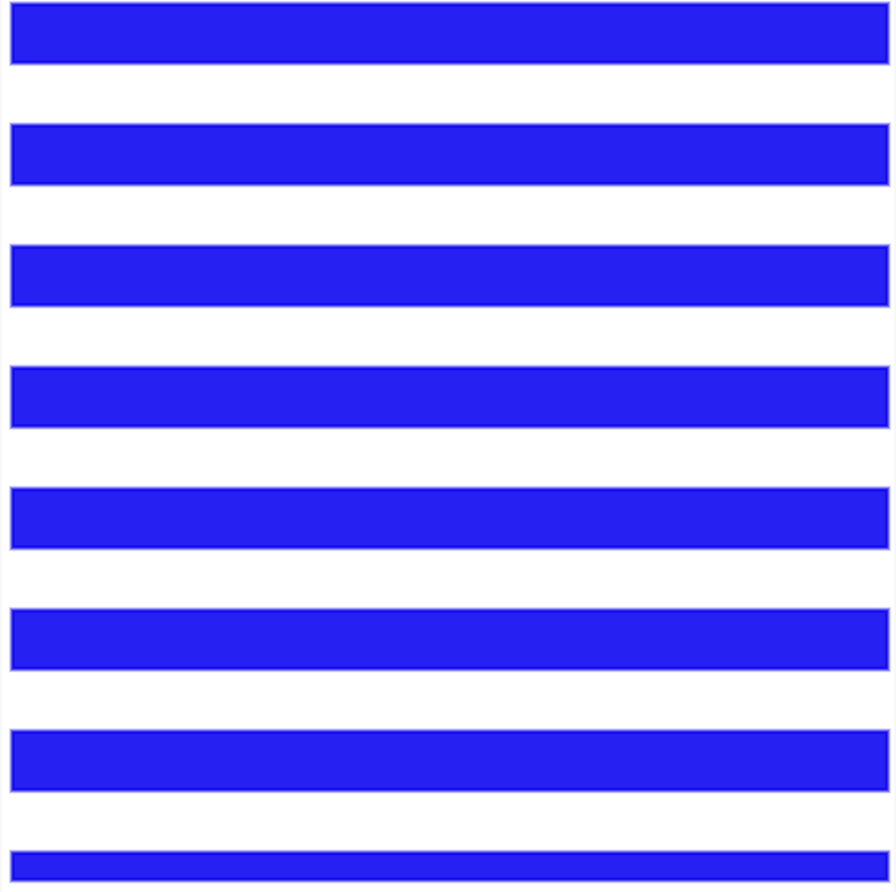
This pattern is drawn by a Shadertoy shader. Its source:

```glsl
// Broad blue horizontal bars on white, inset from the sides, the lowest one cut short.
// A repeated bar distance is intersected with a frame; soft edges blend the
// colours, and a thin deeper rim runs just inside every bar outline.

#define PERIOD 0.1359       // bar spacing, in canvas heights
#define BAR_HEIGHT 0.0694
#define FIRST_TOP 0.0029    // top of the first bar, measured downward
#define FRAME_LEFT 0.0119   // frame limits as fractions of the canvas
#define FRAME_RIGHT 0.9924
#define FRAME_BOTTOM 0.9884
#define SOFTNESS 0.0028     // half width of the blurred edge
#define RIM_DEPTH 0.0034    // distance of the rim inside the edge
#define RIM_WIDTH 0.0022
#define BLUE vec3(0.15, 0.13, 0.95)
#define RIM_BLUE vec3(0.06, 0.01, 0.93)
#define PAPER vec3(1.0)

// Signed distance to the nearest bar, negative inside
float barDistance(float down) {
    float centre = FIRST_TOP + 0.5 * BAR_HEIGHT;
    float phase = fract((down - centre) / PERIOD + 0.5) - 0.5;
    return abs(phase) * PERIOD - 0.5 * BAR_HEIGHT;
}

// Signed distance to the frame that trims the bars
float frameDistance(vec2 p, float aspect) {
    float sides = max(FRAME_LEFT - p.x, p.x - FRAME_RIGHT) * aspect;
    return max(sides, p.y - FRAME_BOTTOM);
}

void mainImage(out vec4 fragColor, in vec2 fragCoord) {
    vec2 p = fragCoord / iResolution.xy;
    p.y = 1.0 - p.y;
    float aspect = iResolution.x / iResolution.y;
    float pixel = 1.0 / iResolution.y;

    float d = max(barDistance(p.y), frameDistance(p, aspect));

    // Flat fill with a slightly deeper rim
    float rimWidth = max(RIM_WIDTH, pixel);
    float rim = 1.0 - smoothstep(0.0, rimWidth, abs(d + RIM_DEPTH));
    vec3 ink = mix(BLUE, RIM_BLUE, 0.8 * rim);

    // Faint shading along the outer sides of the paper
    float side = min(p.x, 1.0 - p.x) * aspect;
    vec3 paper = PAPER * (1.0 - 0.03 * (1.0 - smoothstep(0.001, 0.003, side)));

    float soft = max(SOFTNESS, 0.75 * pixel);
    float coverage = 1.0 - smoothstep(-soft, soft, d);
    fragColor = vec4(mix(paper, ink, coverage), 1.0);
}
```
